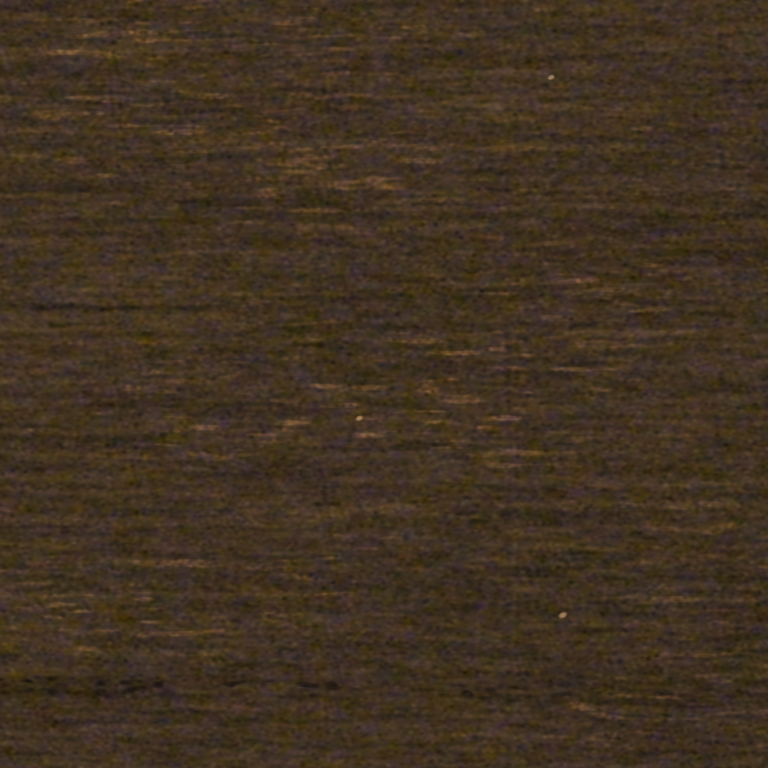
Give the GLSL for this texture, as a Shadertoy shader.

```glsl
vec3 hash3(vec2 cell) {
    vec3 h = fract(cell.xyx * vec3(0.1031, 0.1030, 0.0973));
    h += dot(h, h.yxz + 33.33);
    return fract((h.xxy + h.yzz) * h.zyx);
}

// Cellular noise: soft bumps of random sign and height, centred on zero
float bumps(vec2 p, float seed) {
    vec2 cell = floor(p);
    float sum = 0.0;
    for (int y = -1; y <= 1; y++) {
        for (int x = -1; x <= 1; x++) {
            vec2 c = cell + vec2(x, y);
            vec3 h = hash3(c + seed);
            vec2 d = p - c - h.xy;
            float falloff = max(0.0, 1.0 - dot(d, d));
            sum += (2.0 * h.z - 1.0) * falloff * falloff;
        }
    }
    return sum;
}

// Rare pale chips, slightly elongated
float chips(vec2 p) {
    vec2 cell = floor(p);
    vec3 h = hash3(cell + 71.0);
    vec2 d = p - cell - 0.2 - 0.6 * h.xy;
    d = vec2(d.x + d.y * 0.4, d.y - d.x * 0.4) * vec2(0.8, 1.2);
    float radius = 0.03 + 0.03 * h.x;
    return step(0.965, h.z) * (1.0 - smoothstep(radius * 0.4, radius * 1.3, length(d)));
}

void mainImage(out vec4 fragColor, in vec2 fragCoord) {
    vec2 uv = fragCoord / iResolution.y;

    // Fibres run almost level, with a slow drift
    vec2 p = uv;
    p.y += 0.018 * uv.x * (1.0 - 1.5 * uv.y) + 0.001 * sin(uv.x * 9.0 + uv.y * 14.0);

    // Brightness: broad shading, long streaks, short fibres, fine grain
    float shade = bumps(p * vec2(2.5, 6.0), 11.0);
    float streaks = bumps(p * vec2(4.5, 130.0), 23.0);
    float fibres = bumps(p * vec2(28.0, 190.0), 37.0);
    float grain = bumps(uv * vec2(180.0, 235.0), 53.0);
    float light = 1.0 + 0.03 * shade + 0.10 * streaks + 0.13 * fibres + 0.18 * grain;
    light += 0.06 * (0.4 - uv.x) * (1.0 - 0.5 * uv.y);

    // Blotchy shifts: olive to plum, and amber to grey
    float tint = bumps(uv * vec2(75.0, 100.0), 89.0) + 0.25 * bumps(uv * 20.0, 97.0);
    float amber = bumps(p * vec2(50.0, 110.0), 173.0);
    vec3 color = vec3(0.250, 0.193, 0.131) * light;
    color += tint * vec3(0.005, -0.002, 0.044) + amber * vec3(0.016, 0.0, -0.012);

    // Copper highlights gathered in patches
    float patches = smoothstep(-0.5, 0.8, bumps(p * vec2(3.0, 8.0), 113.0) + 0.3 * (uv.y - uv.x));
    float glints = smoothstep(0.2, 1.3, bumps(p * vec2(26.0, 175.0), 131.0) + 0.45 * streaks);
    color += vec3(0.13, 0.08, 0.045) * glints * patches * (1.0 + 0.5 * grain);

    // Dark pores along one band
    float band = exp(-pow((p.y - 0.11) / 0.012, 2.0));
    float pores = smoothstep(0.0, 0.9, bumps(p * vec2(65.0, 150.0), 151.0));
    color *= 1.0 - band * (0.08 + 0.5 * pores * (1.0 - 0.6 * uv.x));

    color = mix(color, vec3(0.72, 0.55, 0.40), 0.8 * chips(uv * 12.0));
    fragColor = vec4(color, 1.0);
}
```
